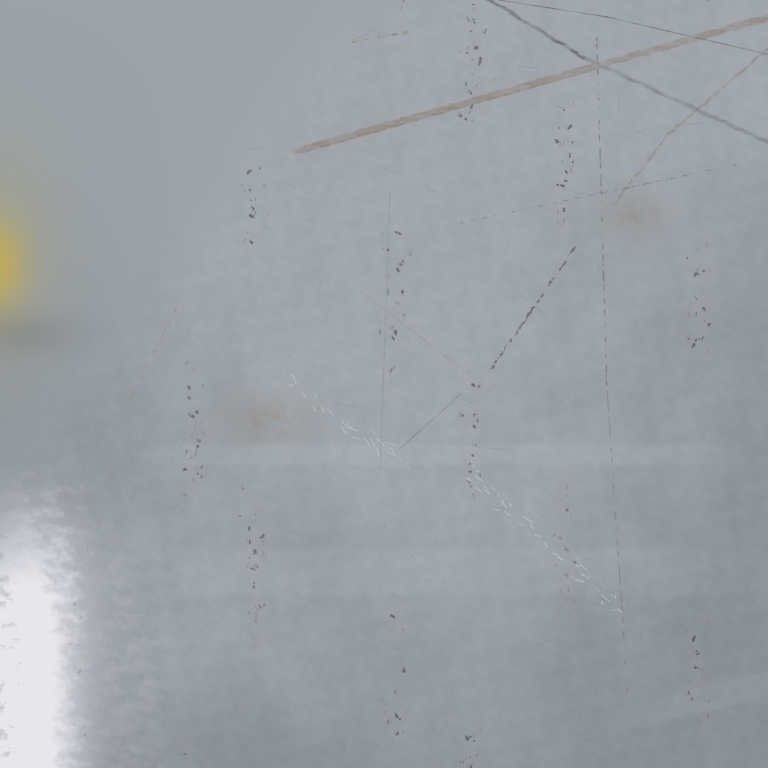
This texture is drawn by a Shadertoy shader. Its source:

```glsl
// Worn grey painted metal: soft tones with a glossy highlight and amber glow,
// long scratches drawn as segments, cellular flecks for chips and scuffs.
// Layered sines give the mottling, the ripples and the breaks in scratches.

#define LIGHT_GREY vec3(.628, .651, .671)
#define DARK_GREY vec3(.542, .563, .583)
#define GLOSS vec3(.90, .90, .92)
#define AMBER vec3(.78, .68, .30)
#define RUST vec3(.55, .48, .43)
#define SOOT vec3(.30, .31, .34)
#define CHALK vec3(.79, .81, .81)
#define MOTTLE .016
#define SOFT .0014

vec2 hash2(vec2 p) {
  return fract(sin(vec2(dot(p, vec2(127.1, 311.7)), dot(p, vec2(269.5, 183.3)))) * 43758.5);
}

// Layered, rotated and warped sines, about -1 to 1
float ripple(vec2 p) {
  float sum = 0., amp = .5;
  for (int i = 0; i < 5; i++) {
    p = mat2(.8, .6, -.6, .8) * p * 1.7 + 1.3;
    sum += amp * sin(p.x + 1.6 * sin(p.y + sum));
    amp *= .68;
  }
  return sum;
}

float blob(vec2 p, float x, float y, float rx, float ry) {
  vec2 d = (p - vec2(x, y)) / vec2(rx, ry);
  return exp(-dot(d, d));
}

float segment(vec2 p, vec2 a, vec2 b) {
  vec2 pa = p - a, ba = b - a;
  return length(pa - ba * clamp(dot(pa, ba) / dot(ba, ba), 0., 1.));
}

float stroke(vec2 p, float ax, float ay, float bx, float by, float width) {
  return 1. - smoothstep(width - SOFT, width + SOFT, segment(p, vec2(ax, ay), vec2(bx, by)));
}

float band(vec2 p, vec2 centre, vec2 halfSize) {
  vec2 d = abs(p - centre) - halfSize;
  return (1. - smoothstep(-.05, .05, d.x)) * (1. - smoothstep(-.004, .004, d.y));
}

// One short stroke per cell, kept where its random value is below the density
float flecks(vec2 p, float cells, float angle, float spread, float len, float width, float density) {
  vec2 home = floor(p * cells);
  float cover = 0.;
  for (int k = 0; k < 9; k++) {
    vec2 id = home + vec2(k % 3 - 1, k / 3 - 1);
    vec2 place = hash2(id + cells), trait = hash2(id + cells + 57.);
    float turn = angle + spread * (place.x - .5);
    vec2 reach = len * (.3 + .7 * trait.y) * vec2(cos(turn), sin(turn));
    vec2 c = (id + place) / cells, a = c - reach, b = c + reach;
    float mark = stroke(p, a.x, a.y, b.x, b.y, width * (.4 + .6 * place.y));
    cover = max(cover, mark * smoothstep(0., .2, density - trait.x));
  }
  return cover;
}

void mainImage(out vec4 fragColor, in vec2 fragCoord) {
  vec2 p = fragCoord / iResolution.xy;
  float broad = ripple(p * 4.), fine = ripple(p * 85.);
  vec2 rough = p + .0012 * vec2(fine, ripple(p * 85. + 40.));
  float worn = smoothstep(-.04, .08, .8 * p.x - .6 * p.y + .238);

  // Ground tone, smooth at the upper left
  float tone = .18 + .45 * p.y + .16 * broad * worn + .12 * worn;
  tone += .32 * blob(p, .5, .58, .33, .33) - .3 * smoothstep(.85, 1., p.x) * (1. - p.y);
  vec3 col = mix(DARK_GREY, LIGHT_GREY, smoothstep(.1, .85, tone));
  col += MOTTLE * worn * (.6 * fine + .5 * ripple(p * vec2(25., 14.)));

  // Pale wiped bands
  float wipe = band(p, vec2(.58, .408), vec2(.36, .013));
  wipe += .8 * band(p, vec2(.58, .255), vec2(.36, .03));
  wipe += band(p - vec2(0., .25 * p.x - .225), vec2(.95, .085), vec2(.12, .016));
  col += .02 * wipe;

  // Amber glow with a shadow beneath it, and faint stains
  float glow = .8 * blob(p, -.015, .655, .045, .06) + .14 * blob(p, 0., .68, .08, .14);
  col = mix(col, AMBER, glow) - .05 * blob(p, .03, .565, .08, .03);
  float stain = blob(p, .35, .455, .06, .03) + blob(p, .83, .72, .04, .025);
  col = mix(col, RUST, stain * (.2 + .2 * fine));

  // Long scratches
  float gaps = smoothstep(-.2, .5, ripple(p * 150.));
  float wear = .7 + .4 * ripple(p * vec2(40., 150.));
  float rust = .6 * wear * stroke(rough, .385, .803, 1.02, .983, .0042);
  rust += .3 * stroke(p, .4, .803, .78, .911, .001);
  rust += .5 * wear * stroke(rough, 1.01, .945, .87, .825, .0015);
  rust += .5 * gaps * stroke(rough, .87, .825, .8, .735, .0016);
  rust += .4 * wear * stroke(p, .47, .62, .64, .49, .0004);
  rust += .4 * gaps * stroke(p, .23, .6, .17, .48, .001);
  rust += .6 * gaps * stroke(p, .46, .945, .53, .958, .0012);
  float soot = .6 * wear * stroke(rough, .63, 1.005, .76, .925, .0022);
  soot += .3 * wear * stroke(rough, .76, .925, 1.01, .81, .0026);
  soot += .7 * wear * stroke(p, .65, 1., .79, .978, .0004);
  soot += .7 * wear * stroke(p, .79, .978, 1.01, .927, .0004);
  soot += .45 * gaps * stroke(p, .777, .95, .79, .5, .0008);
  soot += .3 * gaps * stroke(p, .79, .5, .817, .1, .0008);
  soot += .65 * gaps * stroke(rough, .75, .68, .64, .52, .0012);
  soot += .4 * wear * stroke(p, .6, .487, .52, .415, .0005);
  soot += .2 * wear * stroke(p, .508, .75, .495, .39, .0006);
  soot += .3 * gaps * stroke(p, .6, .71, .98, .79, .0008);

  // Chips in upright columns, with fine stray scratches
  float columns = 0.;
  for (float k = 0.; k < 7.; k++) {
    float x = .1 + .13 * k + .03 * sin(k * 2.4);
    float run = smoothstep(.1, .9, sin(p.y * 13. + k * 2.1) + .3 * broad);
    columns += run * blob(p, x, p.y, .014, 1.);
  }
  soot += .7 * gaps * flecks(rough, 100., 1.57, 2.6, .003, .0022, worn * (.02 + .55 * columns));
  rust += .5 * gaps * flecks(rough, 60., 1.5, .8, .009, .0018, worn * (.04 + .5 * columns));
  soot += .2 * gaps * flecks(p, 16., .6, 2.6, .028, .0004, .45 * worn);
  col = mix(col, RUST, clamp(rust, 0., .85));
  col = mix(col, SOOT, clamp(soot, 0., .8));

  // Chalky scuffs along falling trails
  float trail = segment(p, vec2(.36, .51), vec2(.52, .4));
  trail = min(trail, segment(p, vec2(.62, .38), vec2(.8, .21)));
  float scuffs = flecks(rough, 110., -.8, 1.2, .007, .0006, .02 + .6 * exp(-trail * trail * 7e3));
  col = mix(col, CHALK, .75 * scuffs * worn);

  // Glossy highlight with a rippled edge
  float wave = ripple(p * vec2(60., 95.));
  float core = exp(-pow(abs(p.x - .035 + .018 * wave) / .062, 2.6));
  core *= 1. - smoothstep(.18, .4, p.y + .03 * wave);
  float halo = blob(p, 0., p.y, .17, 1.) * (1. - smoothstep(.15, .46, p.y));
  col = mix(col, GLOSS, clamp(core + halo * (.24 + .2 * wave), 0., 1.));
  fragColor = vec4(clamp(col, 0., 1.), 1.);
}
```
